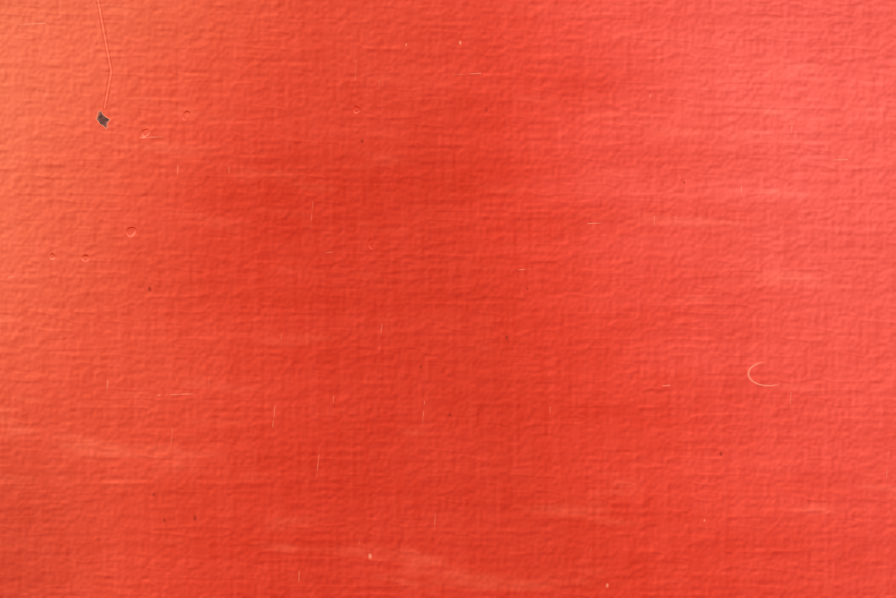
Write a Shadertoy shader that draws this texture.

```glsl
// Draws a red painted wall with brushed relief, uneven light, dents and fine scratches.

// Paint colours
const vec3 DEEP_RED = vec3(0.855, 0.240, 0.160);
const vec3 WARM_ORANGE = vec3(0.968, 0.455, 0.325);
const vec3 ROSE = vec3(0.980, 0.390, 0.338);
const vec3 RUST = vec3(0.780, 0.230, 0.150);
const vec3 BARE_PLASTER = vec3(1.000, 0.660, 0.520);
const vec3 CHIP_SHADOW = vec3(0.360, 0.200, 0.170);

// Surface settings, in canvas heights
const vec2 STROKE_SCALE = vec2(11.0, 150.0);
const vec2 WRINKLE_SCALE = vec2(68.0, 125.0);
const vec2 GRAIN_SCALE = vec2(175.0, 175.0);
const vec2 CREASE_SCALE = vec2(22.0, 70.0);
const vec2 WEAVE_SCALE = vec2(150.0, 13.0);
const vec2 LIGHT_STEP = vec2(-0.0032, 0.0040);
const float RELIEF = 0.125;
const float WEAVE = 0.026;
const float SMEAR_STRENGTH = 0.075;
const int SCRATCH_COUNT = 40;
const int DENT_COUNT = 8;
const int SPECK_COUNT = 18;

float hash(vec2 p) {
    vec3 q = fract(vec3(p.xyx) * 0.1031);
    q += dot(q, q.yzx + 33.33);
    return fract((q.x + q.y) * q.z);
}

vec2 hash2(float n) {
    return vec2(hash(vec2(n, 17.0)), hash(vec2(n, 71.0)));
}

float noise(vec2 p) {
    vec2 i = floor(p), f = fract(p);
    f = f * f * (3.0 - 2.0 * f);
    return mix(mix(hash(i), hash(i + vec2(1, 0)), f.x),
               mix(hash(i + vec2(0, 1)), hash(i + vec2(1, 1)), f.x), f.y);
}

float fbm(vec2 p) {
    float sum = 0.0, gain = 0.5;
    for (int i = 0; i < 4; i++) {
        sum += gain * noise(p);
        p = p * 2.03 + 19.7;
        gain *= 0.5;
    }
    return sum;
}

float segment(vec2 p, vec2 a, vec2 b) {
    vec2 d = b - a;
    return length(p - a - d * clamp(dot(p - a, d) / dot(d, d), 0.0, 1.0));
}

// Soft coverage of a shape from its signed distance
float cover(float d) {
    float edge = 1.0 / iResolution.y;
    return 1.0 - smoothstep(-edge, edge, d);
}

// Thin level strokes, creases, fine wrinkles and grain
float paintHeight(vec2 p) {
    float strokes = noise(p * STROKE_SCALE);
    float wrinkles = noise(p * WRINKLE_SCALE + 41.0);
    float grain = noise(p * GRAIN_SCALE);
    float crease = 1.0 - smoothstep(0.0, 0.16, abs(noise(p * CREASE_SCALE + 77.0) - 0.5));
    return 0.36 * strokes + 0.46 * wrinkles + 0.48 * grain + 0.20 * crease;
}

// Orange light on the left, rose on the right, deep red between
vec3 paintColour(vec2 uv, vec2 p) {
    float drift = fbm(p * vec2(2.2, 3.0)) - 0.47;
    float brushed = fbm(p * vec2(4.0, 22.0) + 7.0) - 0.47;
    float x = uv.x + 0.16 * drift + 0.05 * brushed;
    float left = smoothstep(0.38, -0.02, x) * mix(0.38, 1.0, smoothstep(0.0, 0.85, uv.y));
    float right = smoothstep(0.55, 0.95, x + 0.18 * (uv.y - 0.5)) * mix(0.50, 1.0, smoothstep(0.0, 0.8, uv.y));
    float top = 0.40 * smoothstep(0.68, 1.05, uv.y + 0.2 * drift);
    vec3 colour = mix(DEEP_RED, mix(WARM_ORANGE, ROSE, smoothstep(0.2, 0.7, uv.x)), vec3(1.3 * top, top, top));
    // Red saturates before the other channels as the light grows
    colour = mix(colour, WARM_ORANGE, vec3(pow(left, 0.7), left, left));
    colour = mix(colour, ROSE, vec3(pow(right, 0.6), right, right));
    float corner = smoothstep(0.16, 0.0, uv.x) * smoothstep(0.42, 0.05, uv.y);
    return mix(colour, RUST, 0.5 * corner) + 0.05 * brushed;
}

void mainImage(out vec4 fragColor, in vec2 fragCoord) {
    vec2 uv = fragCoord / iResolution.xy;
    vec2 p = fragCoord / iResolution.y;
    float aspect = iResolution.x / iResolution.y;
    vec3 colour = paintColour(uv, p);

    // Relief lit from the upper left, with a fine vertical weave
    float slope = paintHeight(p) - paintHeight(p + LIGHT_STEP);
    colour *= 1.0 + RELIEF * slope * vec3(1.0, 1.9, 1.9);
    colour += WEAVE * (noise(p * WEAVE_SCALE) - 0.5);

    // Pale rubbed smears, mostly low on the wall
    float smear = smoothstep(0.58, 0.85, fbm(vec2(p.x * 6.0, p.y * 26.0 + p.x * 1.5) + 53.0));
    colour += SMEAR_STRENGTH * smear * mix(1.3, 0.4, uv.y) * vec3(0.6, 1.0, 0.8);

    // Short broken scratches, upright or level
    for (int i = 0; i < SCRATCH_COUNT; i++) {
        float n = float(i);
        vec2 start = hash2(n + 3.0) * vec2(aspect, 1.0);
        vec2 r = hash2(n + 90.0);
        vec2 reach = mix(0.008, 0.06, r.x * r.x) * (r.y < 0.75 ? vec2(0.12 * r.x, 1.0) : vec2(1.0, 0.05));
        float line = cover(segment(p, start, start + reach) - 0.0009);
        colour = mix(colour, BARE_PLASTER, line * mix(0.3, 0.6, r.y) * smoothstep(0.1, 0.8, noise(p * 110.0)));
    }

    // Uneven shallow dents with a bright lower rim and a dark upper rim
    for (int i = 0; i < DENT_COUNT; i++) {
        float n = float(i);
        vec2 centre = vec2(0.05, 0.55) + hash2(n + 210.0) * vec2(0.65, 0.42);
        float radius = mix(0.004, 0.011, hash(vec2(n, 5.0)));
        vec2 q = p - centre + 0.007 * (vec2(noise(p * 80.0), noise(p * 80.0 + 31.0)) - 0.5);
        float rim = cover(abs(length(q) - radius) - 0.0012) * smoothstep(0.2, 0.7, noise(p * 70.0 + n));
        colour += 0.18 * rim * clamp(-q.y / radius + 0.2, -1.0, 1.0);
    }

    // Tiny specks, pale or dark
    for (int i = 0; i < SPECK_COUNT; i++) {
        float n = float(i);
        vec2 q = p - hash2(n + 400.0) * vec2(aspect, 1.0);
        float speck = cover(length(q * vec2(1.0, 0.7)) - mix(0.001, 0.003, hash(vec2(n, 9.0))));
        colour = mix(colour, i % 3 == 0 ? BARE_PLASTER : RUST * 0.8, 0.65 * speck);
    }

    // Long drip ridge ending in a broken chip
    vec2 chip = vec2(0.172, 0.80);
    vec2 bend = chip + vec2(0.014, 0.08);
    float ridge = min(segment(p, chip + vec2(0.003, 0.02), bend), segment(p, bend, chip + vec2(-0.012, 0.22)));
    colour += 0.08 * cover(ridge - 0.001) - 0.05 * cover(abs(ridge - 0.003) - 0.001);
    vec2 c = p - chip;
    float chipEdge = abs(c.x + 0.3 * c.y) + 0.65 * abs(c.y) - 0.012 + 0.005 * noise(p * 160.0);
    colour = mix(colour, BARE_PLASTER, 0.5 * cover(chipEdge - 0.002));
    colour = mix(colour, mix(CHIP_SHADOW, vec3(0.65, 0.5, 0.46), noise(p * 190.0)), cover(chipEdge));

    // Curved scrape on the right
    vec2 s = (p - vec2(1.285, 0.375)) * vec2(0.6, 1.0);
    float scrape = cover(abs(length(s) - 0.02) - 0.0009) * smoothstep(0.008, -0.006, s.x + 0.4 * s.y);
    colour = mix(colour, BARE_PLASTER, 0.75 * scrape);

    fragColor = vec4(clamp(colour, 0.0, 1.0), 1.0);
}
```
